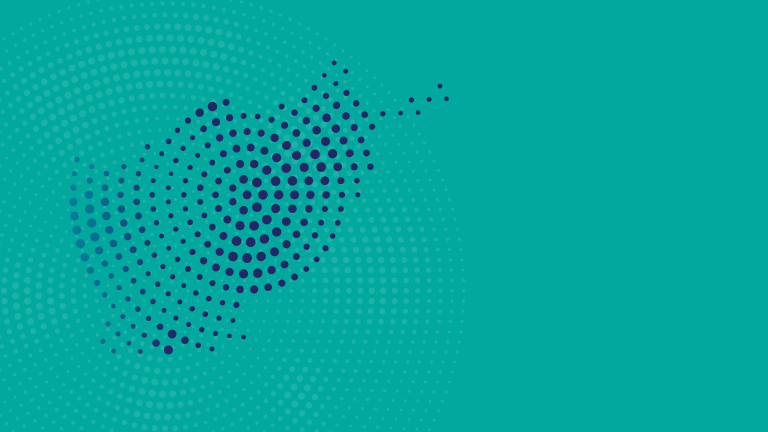
Give the GLSL for this background, as a Shadertoy shader.

```glsl
// Teal backdrop with a pale disc of ringed dots behind a dark dotted landmass.
#define TEAL vec3(0.004, 0.660, 0.616)
#define PALE vec3(0.115, 0.700, 0.660)
#define NAVY vec3(0.145, 0.150, 0.395)
#define BLUE vec3(0.020, 0.480, 0.600)
#define LAND_CENTER vec2(0.572, 0.549)
#define LAND_STEP 0.0366
#define DISC_CENTER vec2(0.382, 0.327)
#define DISC_STEP 0.0266
#define DISC_RADIUS 0.705
#define DOTS_PER_RING 7.0

const float TAU = 6.2831853;

// Land outline in units of the canvas height
const int CORNERS = 23;
const vec2 outline[CORNERS] = vec2[CORNERS](
    vec2(.153, .639), vec2(.273, .616), vec2(.347, .669), vec2(.430, .731),
    vec2(.523, .775), vec2(.563, .745), vec2(.685, .773), vec2(.775, .870),
    vec2(.810, .838), vec2(.852, .745), vec2(.875, .699), vec2(.861, .583),
    vec2(.792, .472), vec2(.745, .394), vec2(.708, .366), vec2(.637, .324),
    vec2(.563, .306), vec2(.574, .208), vec2(.440, .180), vec2(.225, .185),
    vec2(.259, .301), vec2(.208, .345), vec2(.153, .525));

vec2 gradientAt(vec2 cell) {
    float h = fract(sin(dot(cell, vec2(127.1, 311.7))) * 43758.5);
    return vec2(cos(TAU * h), sin(TAU * h));
}

float gradientNoise(vec2 p) {
    vec2 i = floor(p), f = fract(p);
    vec2 u = f * f * (3.0 - 2.0 * f), e = vec2(1, 0);
    float low = mix(dot(gradientAt(i), f), dot(gradientAt(i + e), f - e), u.x);
    float high = mix(dot(gradientAt(i + e.yx), f - e.yx),
                     dot(gradientAt(i + 1.0), f - 1.0), u.x);
    return mix(low, high, u.y);
}

// Nearest dot on concentric rings; ring i holds DOTS_PER_RING * i dots
vec2 nearestDot(vec2 p, vec2 center, float spacing) {
    vec2 d = p - center;
    float ring = floor(length(d) / spacing + 0.5);
    float count = max(DOTS_PER_RING * ring, 1.0);
    float turn = ring > 0.0 ? atan(d.y, d.x) / TAU : 0.0;
    float angle = floor(turn * count + 0.5) / count * TAU;
    return center + ring * spacing * vec2(cos(angle), sin(angle));
}

float bump(vec2 p, vec2 center, float width) {
    vec2 d = (p - center) / width;
    return exp(-dot(d, d));
}

float segment(vec2 p, vec2 a, vec2 b) {
    vec2 d = b - a;
    return length(p - a - d * clamp(dot(p - a, d) / dot(d, d), 0.0, 1.0));
}

// Even-odd test against the outline, joined with the narrow eastern arm
bool onLand(vec2 p) {
    bool inside = false;
    for (int i = 0; i < CORNERS; i++) {
        vec2 a = outline[i], b = outline[(i + 1) % CORNERS];
        if ((a.y > p.y) != (b.y > p.y) &&
            p.x < a.x + (b.x - a.x) * (p.y - a.y) / (b.y - a.y)) inside = !inside;
    }
    bool arm = segment(p, vec2(.84, .735), vec2(.93, .737)) < .014
            || segment(p, vec2(.95, .755), vec2(1.03, .785)) < .026;
    return inside || arm;
}

float landDotRadius(vec2 c) {
    float swell = bump(c, vec2(.204, .468), .11) + bump(c, vec2(.625, .572), .13)
                + bump(c, vec2(.579, .398), .09) + bump(c, vec2(.486, .752), .05)
                + 0.7 * bump(c, vec2(.775, .676), .10)
                + bump(c, vec2(.394, .204), .045);
    swell += 0.35 * gradientNoise(c * 14.0);
    return mix(.0056, .0112, clamp(swell, -0.3, 1.0));
}

float discDotRadius(vec2 c) {
    float swell = bump(c, vec2(.30, .86), .15) + bump(c, vec2(.49, .93), .13)
                + bump(c, vec2(.13, .74), .12) + bump(c, vec2(.86, .39), .16)
                + bump(c, vec2(.07, .31), .12) + bump(c, vec2(.35, .08), .12)
                + bump(c, vec2(.69, .09), .08) + bump(c, vec2(.70, .68), .12);
    swell += 0.4 * gradientNoise(c * 9.0);
    float rim = DISC_RADIUS - distance(c, DISC_CENTER);
    swell *= smoothstep(-.02, .12, rim);
    return mix(.0033, .0080, clamp(swell, 0.0, 1.0));
}

float dotCover(vec2 p, vec2 center, float radius) {
    return clamp((radius - distance(p, center)) * iResolution.y + 0.5, 0.0, 1.0);
}

void mainImage(out vec4 fragColor, in vec2 fragCoord) {
    vec2 p = fragCoord / iResolution.y;
    vec3 color = TEAL;

    // Pale disc
    vec2 pale = nearestDot(p, DISC_CENTER, DISC_STEP);
    if (distance(pale, DISC_CENTER) < DISC_RADIUS)
        color = mix(color, PALE, dotCover(p, pale, discDotRadius(pale)));

    // Land, fading to blue in the west
    vec2 dark = nearestDot(p, LAND_CENTER, LAND_STEP);
    if (onLand(dark)) {
        vec3 ink = mix(BLUE, NAVY, smoothstep(.16, .42, dark.x));
        color = mix(color, ink, dotCover(p, dark, landDotRadius(dark)));
    }
    fragColor = vec4(color, 1.0);
}
```
